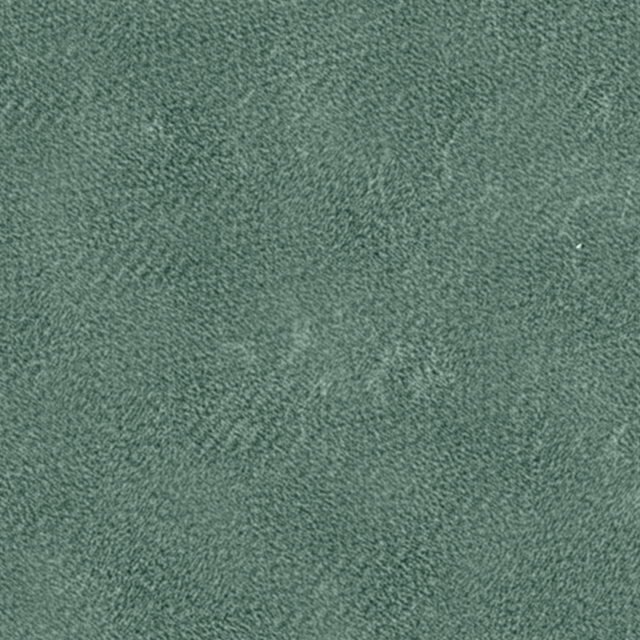
A Shadertoy shader for this texture:

```glsl
// Green leather: a fine diagonal grain of stretched gradient noise, with the
// direction drifting over the hide, laid over soft mottling.
// Pale broken creases are thin ridges of a second, warped noise.

#define LEATHER_COLOR vec3(0.369, 0.474, 0.424)
#define GRAIN_FREQ    200.0  // grain cells across the canvas
#define GRAIN_STRETCH 2.2    // length of a grain over its width
#define GRAIN_ANGLE  -0.66   // main direction, radians
#define CROSS_ANGLE   0.95   // direction in the drifting patches
#define GRAIN_DEPTH   0.245
#define MOTTLE_DEPTH  0.045
#define CREASE_FREQ   30.0
#define CREASE_ANGLE  1.0
#define CREASE_LIGHT  0.085
#define NICK_POS      vec2(0.905, 0.616)

float hash(vec2 cell) {
    return fract(sin(dot(cell, vec2(127.1, 311.7))) * 43758.5453);
}

vec2 gradientAt(vec2 cell) {
    float angle = 6.2832 * hash(cell);
    return vec2(cos(angle), sin(angle));
}

// Gradient noise, centred on zero
float noise(vec2 p) {
    vec2 i = floor(p), f = fract(p);
    vec2 u = f * f * f * (f * (f * 6.0 - 15.0) + 10.0);
    vec2 e = vec2(1.0, 0.0);
    float low  = mix(dot(gradientAt(i), f),
                     dot(gradientAt(i + e), f - e), u.x);
    float high = mix(dot(gradientAt(i + e.yx), f - e.yx),
                     dot(gradientAt(i + 1.0), f - 1.0), u.x);
    return mix(low, high, u.y);
}

float fbm(vec2 p) {
    float sum = 0.0, weight = 1.0;
    for (int k = 0; k < 4; k++) {
        sum += weight * noise(p);
        p = mat2(1.6, 1.2, -1.2, 1.6) * p + 7.3;
        weight *= 0.55;
    }
    return sum;
}

// Coordinates along and across a direction
vec2 alongAcross(vec2 p, float angle) {
    float c = cos(angle), s = sin(angle);
    return vec2(c * p.x + s * p.y, c * p.y - s * p.x);
}

float streaks(vec2 p, float angle) {
    vec2 q = alongAcross(p, angle) * GRAIN_FREQ;
    return noise(q / vec2(GRAIN_STRETCH, 1.0) + 31.0);
}

float grain(vec2 p) {
    vec2 warped = p + 0.004 * vec2(noise(p * 14.0), noise(p * 14.0 + 40.0));
    float turn = smoothstep(-0.1, 0.6, fbm(p * 3.0 + 11.0) + 0.35 * (p.x - 0.5));
    float lines = mix(streaks(warped, GRAIN_ANGLE), streaks(warped, CROSS_ANGLE), turn);
    lines /= length(vec2(turn, 1.0 - turn));
    float pores = noise(alongAcross(p, 0.4) * GRAIN_FREQ + 90.0);
    return lines + 0.65 * pores;
}

// Thin pale ridges, broken up and gathered in loose patches
float creases(vec2 p) {
    float sum = 0.0;
    for (int k = 0; k < 2; k++) {
        float layer = float(k);
        vec2 q = p + 0.012 * vec2(noise(p * 9.0 + layer * 17.0), noise(p * 9.0 + 53.0));
        q = alongAcross(q, CREASE_ANGLE + 0.4 * layer) * CREASE_FREQ;
        float n = noise(q * vec2(0.28, 1.0) + 19.0 * layer)
                + 0.12 * noise(q * vec2(1.3, 2.2) + 5.0);
        float ridge = 1.0 - smoothstep(0.02, 0.13, abs(n));
        float patches = smoothstep(-0.1, 0.45, fbm(p * 3.5 + 23.0 * layer + 3.0));
        float breaks = smoothstep(-0.1, 0.25, noise(q * vec2(0.35, 0.8) + 61.0));
        sum += ridge * patches * breaks;
    }
    return min(sum, 1.0);
}

// One tiny bright nick with a shadow to its right
float nick(vec2 p) {
    vec2 d = alongAcross(p - NICK_POS, 0.6);
    float glint = 1.0 - smoothstep(0.001, 0.004, length(d * vec2(0.6, 1.0)));
    float shade = 1.0 - smoothstep(0.001, 0.004, length(d - vec2(0.005, -0.003)));
    return 0.45 * glint - 0.2 * shade;
}

void mainImage(out vec4 fragColor, in vec2 fragCoord) {
    vec2 p = fragCoord / iResolution.y;

    float mottle = fbm(p * 5.0 + 2.0);
    float relief = 1.0 + 0.3 * noise(p * 7.0 + 71.0) - 0.2 * mottle;

    float light = GRAIN_DEPTH * relief * grain(p)
                + MOTTLE_DEPTH * mottle
                + CREASE_LIGHT * creases(p)
                + nick(p);

    // Red swings slightly more than green and blue
    vec3 color = LEATHER_COLOR + light * vec3(1.03, 0.98, 0.98);
    fragColor = vec4(clamp(color, 0.0, 1.0), 1.0);
}
```
